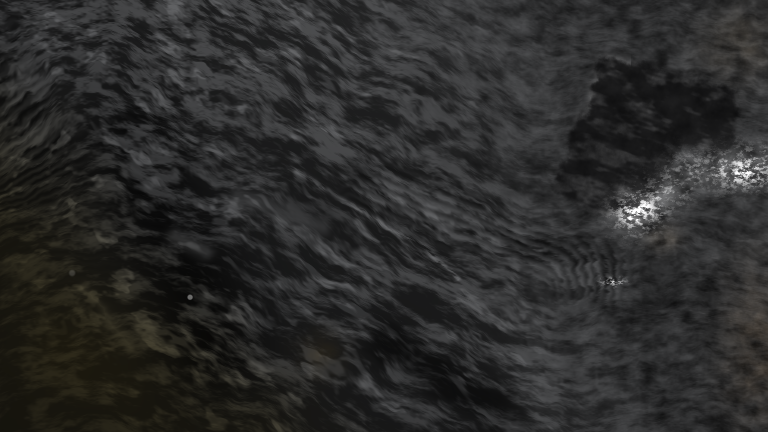
Write a Shadertoy shader that draws this texture.

```glsl
// Dark rippled stream flowing past a wet rock with bright sun glints

float hash(vec2 p) {
    p = fract(p * vec2(0.1031, 0.1137));
    p += dot(p, p.yx + 33.33);
    return fract((p.x + p.y) * p.x * 7.31);
}

float noise(vec2 p) {
    vec2 i = floor(p), f = fract(p);
    f = f * f * (3.0 - 2.0 * f);
    return mix(mix(hash(i), hash(i + vec2(1, 0)), f.x),
               mix(hash(i + vec2(0, 1)), hash(i + vec2(1, 1)), f.x), f.y);
}

float fbm(vec2 p) {
    float sum = 0.0, amp = 0.52;
    for (int i = 0; i < 5; i++) {
        sum += amp * noise(p);
        p = mat2(1.6, 1.2, -1.2, 1.6) * p + 17.3;
        amp *= 0.5;
    }
    return sum;
}

// Octaves that keep the stretch of the flow
float streaks(vec2 p) {
    return 0.5 * noise(p) + 0.3 * noise(p * 2.1 + 9.7) + 0.2 * noise(p * 4.3 + 31.0);
}

float band(float d, float width) {
    return exp(-d * d / (width * width));
}

float segment(vec2 p, vec2 a, vec2 b) {
    vec2 d = b - a;
    return length(p - a - d * clamp(dot(p - a, d) / dot(d, d), 0.0, 1.0));
}

float box(vec2 p, vec2 halfSize, float angle) {
    float c = cos(angle), s = sin(angle);
    vec2 q = abs(mat2(c, -s, s, c) * p) - halfSize;
    return length(max(q, 0.0)) + min(max(q.x, q.y), 0.0);
}

float spot(vec2 p, vec2 center, vec2 size) {
    vec2 q = (p - center) / size;
    return exp(-dot(q, q));
}

void mainImage(out vec4 fragColor, in vec2 fragCoord) {
    vec2 p = fragCoord / iResolution.y;
    p.x += 0.5 * (1.7778 - iResolution.x / iResolution.y);
    float broad = fbm(p * 5.0), fine = fbm(p * 34.0 + 5.0);

    // Flow lines: rising at the left, falling through the middle, level at the right
    float flow = p.y + 0.48 * smoothstep(0.15, 1.4, p.x);
    flow += 0.12 * exp(-4.0 * p.x) * smoothstep(1.0, 0.6, p.y) + 0.08 * (broad - 0.5);
    float wave = streaks(vec2(p.x * 12.0 + 2.0 * broad, flow * 31.0));
    float small = streaks(vec2(p.x * 32.0, flow * 88.0) + 40.0);

    // Water tone: deep lower left, open reflections above, shallow bed at right
    float shore = smoothstep(0.0, 1.05, 0.7 * (p.x + p.y) + 0.12 * (broad - 0.5));
    float bed = smoothstep(0.9, 1.4, p.x + 0.35 * (p.y - 0.5));
    float deep = smoothstep(0.8, 0.2, p.y + 0.35 * (p.x - 0.4)) * (1.0 - bed);
    float choppy = 0.4 + 0.3 * spot(p, vec2(0.2, 0.9), vec2(0.5, 0.25));
    float sheen = smoothstep(0.34, 0.66, mix(wave, small, choppy) - 0.08 * deep);
    float water = mix(mix(0.075, 0.1, shore), mix(0.125, 0.275, shore), sheen);
    float shallow = 0.185 + 0.1 * (broad - 0.5) + 0.18 * (fine - 0.5) + 0.14 * (small - 0.5) + 0.08 * (wave - 0.5);
    float light = mix(water, shallow, bed * 0.85);
    light += 0.03 * spot(p, vec2(0.95, 0.95), vec2(0.45, 0.25));
    light -= 0.055 * band(segment(p, vec2(0.32, 0.66), vec2(0.5, 0.2)), 0.12) * (1.0 - 0.6 * sheen);

    // Thin capillary ripples at the left
    float ripple = sin(flow * 330.0 + 9.0 * broad + 3.0 * small);
    light += 0.045 * ripple * spot(p, vec2(0.1, 0.74), vec2(0.22, 0.24)) * smoothstep(0.3, 0.6, broad);

    // Dark hollows beside the main crest, and the pale sheet below
    float hollow = spot(p, vec2(0.81, 0.585), vec2(0.06, 0.03)) + spot(p, vec2(0.93, 0.505), vec2(0.06, 0.028));
    hollow += 0.9 * band(segment(p, vec2(0.68, 0.55), vec2(0.86, 0.41)), 0.04);
    light = mix(light, 0.09, 0.65 * min(hollow, 1.0) * (1.0 - 0.4 * small));
    vec2 q = p + 0.03 * vec2(wave - 0.5, broad - 0.5);
    float sheet = min(segment(q, vec2(0.54, 0.545), vec2(0.74, 0.475)), segment(q, vec2(0.4, 0.46), vec2(0.47, 0.42)));
    sheet = min(sheet, segment(q, vec2(0.19, 0.34), vec2(0.31, 0.2)) + 0.012);
    light = mix(light, 0.225, 0.75 * band(sheet, 0.018));

    // Bright crest trailed by nested ripples
    float crest = min(segment(q, vec2(0.685, 0.597), vec2(0.8, 0.527)), segment(q, vec2(0.8, 0.527), vec2(0.98, 0.437)));
    crest = min(crest, segment(q, vec2(0.98, 0.437), vec2(1.06, 0.36)));
    float trail = band(segment(p, vec2(0.88, 0.56), vec2(1.4, 0.36)), 0.06);
    light += 0.05 * trail * sin(segment(q, vec2(0.8, 0.527), vec2(1.25, 0.34)) * 300.0 + 4.0 * small);
    light += 0.15 * band(crest, 0.006) * smoothstep(0.2, 0.6, small);

    // Dark channel at the foot, with a pale patch beside it
    float channel = segment(p, vec2(0.9, 0.2), vec2(1.19, 0.03)) + 0.07 * (wave - 0.5);
    light *= 1.0 - 0.45 * band(channel, 0.045);
    light += 0.05 * spot(p, vec2(1.24, 0.09), vec2(0.05, 0.09));

    // Pale flecks on the deep water
    float fleck = smoothstep(0.6, 0.76, streaks(vec2(p.x * 18.0 + p.y * 8.0, flow * 30.0) + 70.0));
    light += 0.1 * fleck * (1.0 - bed) * smoothstep(0.2, 0.7, p.x + p.y);

    vec3 color = light * mix(vec3(1.08, 1.0, 0.7), vec3(0.99, 1.0, 1.02), smoothstep(0.15, 0.72, shore));
    color += vec3(0.07, 0.05, 0.01) * spot(p, vec2(0.74, 0.18), vec2(0.06, 0.05)) * fine;
    color += vec3(0.03, 0.022, 0.0) * spot(p, vec2(0.15, 0.15), vec2(0.22, 0.15)) * broad;
    color += vec3(0.13, 0.09, 0.045) * spot(p, vec2(1.76, 0.2), vec2(0.08, 0.17)) * fine;
    color += vec3(0.09, 0.07, 0.04) * spot(p, vec2(1.72, 0.9), vec2(0.09, 0.08)) * fine;
    color += vec3(0.28, 0.25, 0.21) * spot(p, vec2(1.535, 0.45), vec2(0.035, 0.028)) * fine;

    // Wet rock with dark facets and a faint lit rim
    float rock = min(box(p - vec2(1.54, 0.75), vec2(0.14, 0.06), -0.22),
                     box(p - vec2(1.42, 0.605), vec2(0.09, 0.075), -0.35)) - 0.025;
    rock += 0.05 * (broad - 0.5) + 0.03 * (fine - 0.5);
    float facet = smoothstep(0.45, 0.75, streaks(vec2(p.x * 16.0 - p.y * 9.0, p.y * 34.0 + p.x * 12.0)));
    vec3 stone = vec3(0.085, 0.085, 0.088) + 0.18 * facet * fine + 0.08 * (fine - 0.5);
    color = mix(color, stone, 1.0 - smoothstep(-0.012, 0.012, rock));
    color += 0.13 * band(rock, 0.008) * fine * step(p.x, 1.46) * smoothstep(0.66, 0.75, p.y);

    // Sunlit runoff: grey sheen broken into white sparkles
    float runoff = min(segment(p, vec2(1.46, 0.5), vec2(1.6, 0.605)), segment(p, vec2(1.6, 0.605), vec2(1.78, 0.62)));
    float glow = band(runoff + 0.05 * (broad - 0.5) + 0.03 * (fine - 0.5), 0.047);
    float hot = spot(p, vec2(1.475, 0.51), vec2(0.05, 0.035)) + spot(p, vec2(1.72, 0.59), vec2(0.05, 0.04));
    float grain = streaks(vec2(p.x * 90.0 - p.y * 45.0, p.y * 130.0 + p.x * 30.0));
    float sparkle = smoothstep(0.42, 0.8, grain + 0.1 * hot);
    color += glow * (0.28 * fine + sparkle * (0.25 + 0.55 * hot));
    color += 0.8 * sparkle * spot(p, vec2(1.418, 0.347), vec2(0.025, 0.01));

    // Two drifting foam dots
    color += 0.38 * (1.0 - smoothstep(0.004, 0.008, length(p - vec2(0.44, 0.312))));
    color += 0.14 * (1.0 - smoothstep(0.004, 0.01, length(p - vec2(0.167, 0.368))));
    fragColor = vec4(clamp(color, 0.0, 1.0), 1.0);
}
```
